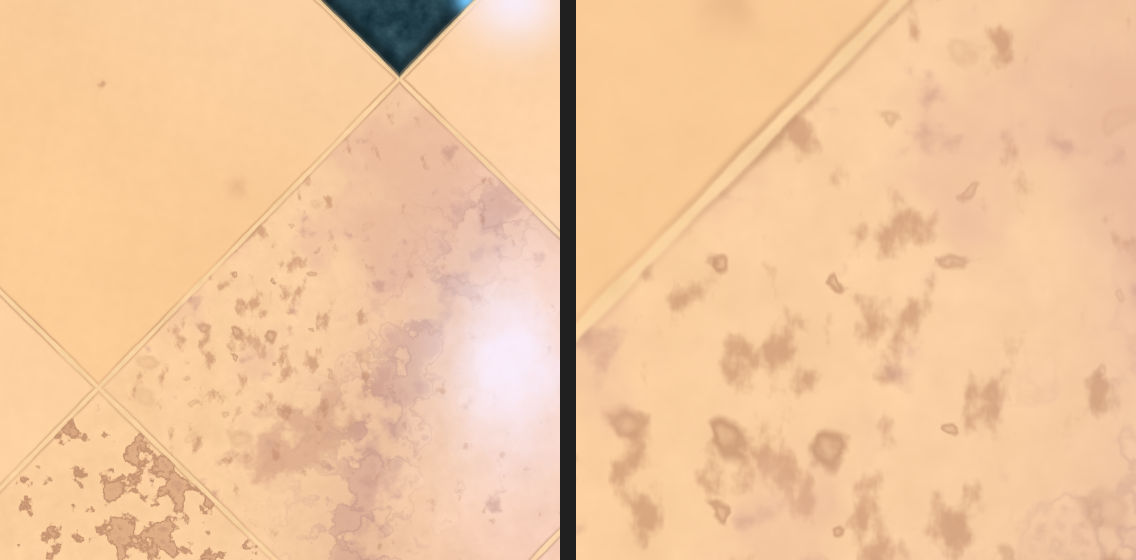
Left, the full canvas; right, a detail of the centre.
Write a three.js fragment shader that draws this texture.

```glsl
#define TILE 0.77
#define CORNER vec2(0.7135, 0.859)
#define GROUT_HALF 0.004
#define CREAM vec3(0.985, 0.80, 0.59)
#define PALE vec3(0.983, 0.815, 0.64)
#define BLUSH vec3(0.91, 0.715, 0.60)
#define MAUVE vec3(0.74, 0.555, 0.52)
#define RUST vec3(0.72, 0.50, 0.38)
#define GROUT vec3(0.975, 0.83, 0.63)
#define SHEEN vec3(0.98, 0.94, 1.0)
#define TEAL vec3(0.14, 0.25, 0.29)

varying vec2 vUv;

vec2 hash2(vec2 p) {
  vec3 q = fract(p.xyx * vec3(0.1031, 0.1030, 0.0973));
  q += dot(q, q.yzx + 33.33);
  return fract((q.xx + q.yz) * q.zy);
}

// Rotated, warped sine layers, roughly -0.8 to 0.8
float layers(vec2 p) {
  float sum = 0.0, amp = 0.5;
  for (int i = 0; i < 6; i++) {
    p = mat2(0.8, -0.6, 0.6, 0.8) * p * 1.75 + 1.3;
    vec2 q = p + 0.9 * sin(p.yx * 0.83 + vec2(0.4, 2.1));
    sum += amp * sin(q.x) * sin(q.y);
    amp *= 0.6;
  }
  return sum;
}

// Cellular distance divided by each pit's own radius
float pits(vec2 p) {
  vec2 cell = floor(p);
  float nearest = 9.0;
  for (int y = -1; y <= 1; y++) {
    for (int x = -1; x <= 1; x++) {
      vec2 c = cell + vec2(float(x), float(y));
      float radius = 0.07 + 0.28 * pow(hash2(c + 71.0).x, 3.0);
      nearest = min(nearest, length(p - c - 0.2 - 0.6 * hash2(c)) / radius);
    }
  }
  return nearest;
}

float bell(float x) {
  return exp(-x * x);
}

float blob(vec2 p, vec2 centre, vec2 size) {
  return bell(length((p - centre) / size));
}

float stain(float mask, float noise) {
  return smoothstep(0.3, 0.75, mask + 0.8 * noise);
}

void main() {
  vec2 p = vUv;

  // Diagonal tile grid
  vec2 grid = mat2(0.698, 0.716, 0.716, -0.698) * (p - CORNER) / TILE;
  vec2 id = floor(grid);
  vec2 toLine = abs(fract(grid + 0.5) - 0.5) * TILE;
  float edge = min(toLine.x, toLine.y);
  bool mottled = id.x < 0.0 && id.y >= 0.0;
  bool dark = id.x == 0.0 && id.y == -1.0;

  float broad = layers(p * 4.0 + id * 3.7);
  float medium = layers(p * 13.0 + 2.0);
  float fine = layers(p * 30.0 + 5.0);
  float grain = layers(p * 65.0 + 1.0);
  vec2 ragged = p + 0.014 * vec2(fine, medium);

  // Plain stone, deeper low on the large tile, with two faint spots
  vec3 stone = mix(CREAM, PALE, smoothstep(0.5, 1.0, 0.4 * p.x + 0.7 * p.y));
  if (id.x < -1.0 || id.x == 0.0) stone = mix(stone, PALE + 0.02, 0.6);
  stone += 0.012 * broad + 0.005 * fine + 0.006 * grain;
  stone = mix(stone, RUST, 0.5 * blob(ragged, vec2(0.178, 0.85), vec2(0.006)));
  stone = mix(stone, RUST, 0.2 * blob(ragged, vec2(0.425, 0.66), vec2(0.016)));

  if (mottled) {
    stone = mix(PALE, vec3(0.97, 0.80, 0.70), smoothstep(0.6, 0.95, p.x));
    stone = mix(stone, CREAM + 0.012, 0.5 * smoothstep(0.6, 0.15, p.x));
    stone += 0.02 * medium + 0.012 * fine + 0.012 * grain;

    // Wide blush wash fading from the corner, and its ragged lower patch
    float wash = blob(p, vec2(0.72, 0.66), vec2(0.15, 0.25));
    vec2 slanted = p + vec2(0.0, -0.5 * (p.x - 0.56));
    float patchMask = blob(slanted, vec2(0.56, 0.235), vec2(0.15, 0.08));
    stone = mix(stone, BLUSH, 0.8 * smoothstep(0.15, 0.95, wash + 0.45 * medium));
    stone = mix(stone, mix(BLUSH, RUST, 0.35), 0.65 * stain(0.85 * patchMask, 0.5 * medium + 0.6 * fine));

    // Curved mauve band: soft halo, ragged body and connected veins
    float offset = p.x - 0.64 - 0.62 * p.y * p.y + 0.04 * broad + 0.03 * medium;
    float fade = smoothstep(0.76, 0.62, p.y);
    float band = bell(offset / 0.065) * fade;
    float halo = bell(offset / 0.11) * fade;
    float vein = bell((medium + 0.6 * fine) / 0.1);
    stone = mix(stone, MAUVE, 0.2 * halo);
    stone = mix(stone, MAUVE, 0.38 * stain(0.75 * band, 0.5 * medium + 0.7 * fine));
    stone = mix(stone, MAUVE * 0.95, 0.35 * halo * vein);

    // Rust islands in the lower tile, pits and flecks in the main one
    if (id.x < -1.0) {
      float rust = blob(p, vec2(0.25, 0.1), vec2(0.22, 0.15));
      float level = 0.5 * rust + 0.35 * medium + 0.65 * fine;
      stone = mix(stone, RUST, 0.42 * smoothstep(0.4, 0.6, level));
      stone = mix(stone, RUST * 0.93, 0.5 * bell((level - 0.56) / 0.08));
    } else {
      float pit = pits(ragged * 13.0);
      float pitBody = 1.0 - smoothstep(0.5, 1.15, pit);
      float pitRim = pitBody * smoothstep(0.1, 0.75, pit);
      float fleck = blob(p, vec2(0.46, 0.43), vec2(0.19, 0.2));
      float streak = layers(p * vec2(38.0, 26.0) + 3.0);
      stone = mix(stone, RUST, 0.5 * stain(0.34 * fleck, streak - 0.1));
      stone = mix(stone, BLUSH, 0.5 * fleck * stain(0.25, medium));
      stone = mix(stone, RUST * 0.95, fleck * (0.3 * pitBody + 0.35 * pitRim));
    }
  }
  if (dark) {
    stone = TEAL + vec3(0.07, 0.08, 0.08) * (fine + medium + 0.5 * grain);
    stone = mix(stone, TEAL * 0.5, 0.6 * bell((edge - 0.012) / 0.012));
    stone = mix(stone, vec3(0.45, 0.78, 0.98), blob(p, vec2(0.835, 1.0), vec2(0.025)));
  }

  // Thin grout between uneven shaded sides
  float wear = 0.0012 * layers(p * 22.0);
  float side = (edge + wear - GROUT_HALF - 0.0012) / 0.0024;
  float shade = 0.4 + 0.35 * layers(p * 9.0 + 8.0);
  stone = mix(stone, vec3(0.76, 0.58, 0.43), shade * bell(side));
  float joint = 1.0 - smoothstep(GROUT_HALF - 0.002, GROUT_HALF + 0.0008, edge + wear);
  stone = mix(stone, GROUT + 0.03 * fine, 0.9 * joint);

  // Reflected light, broken up by the stone
  vec2 bent = p + 0.03 * vec2(medium, broad);
  float glow = blob(bent, vec2(0.905, 0.355), vec2(0.1, 0.15));
  float spread = blob(bent, vec2(0.95, 0.34), vec2(0.22, 0.28));
  float top = dark ? 0.0 : blob(p, vec2(0.92, 1.0), vec2(0.09, 0.08));
  float light = 0.72 * glow + 0.25 * spread + 0.9 * top + 0.1 * fine * spread;
  stone = mix(stone, SHEEN, clamp(light, 0.0, 0.93));

  gl_FragColor = vec4(clamp(stone, 0.0, 1.0), 1.0);
}
```
